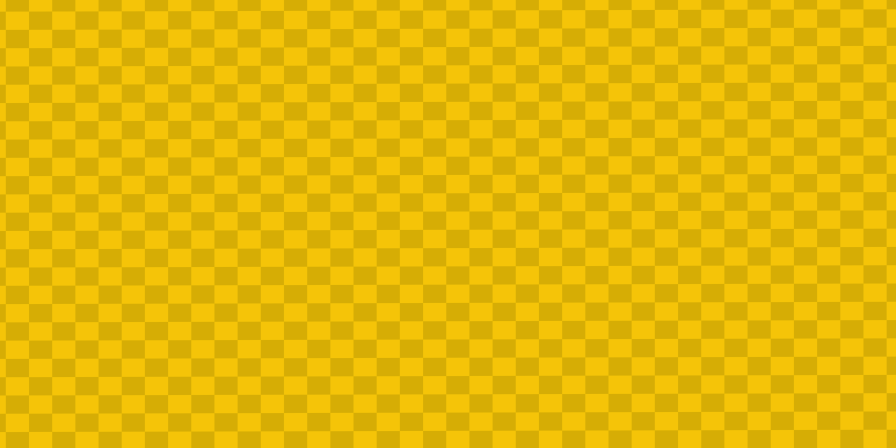
A WebGL 1 fragment shader for this pattern:

```glsl
precision highp float;

uniform vec2 u_resolution;

const vec3 DARK_GOLD = vec3(0.84, 0.68, 0.02);
const vec3 BRIGHT_GOLD = vec3(0.96, 0.77, 0.03);

// Lengths are in canvas heights
const vec2 CELL_SIZE = vec2(0.05174, 0.0408);
const vec2 GRID_ORIGIN = vec2(0.013, 0.974);
const float ROW_SLOPE = 0.0026;
const float EDGE_SOFTNESS = 0.0012;

// Alternates between +1 and -1 in each unit, with softened steps
vec2 squareWave(vec2 t, vec2 halfEdge) {
  vec2 side = 1.0 - 2.0 * mod(floor(t), 2.0);
  vec2 edgeDistance = abs(fract(t + 0.5) - 0.5);
  return side * clamp(edgeDistance / halfEdge, 0.0, 1.0);
}

// Grid coordinates, counted rightward and downward, with rows gently rising
vec2 gridCoords(vec2 p, vec2 origin, vec2 cellSize, float slope) {
  vec2 offset = vec2(p.x - origin.x, origin.y + slope * p.x - p.y);
  return offset / cellSize;
}

// 0 on dark cells, 1 on bright cells
float checker(vec2 cell, vec2 halfEdge) {
  vec2 wave = squareWave(cell, halfEdge);
  return 0.5 + 0.5 * wave.x * wave.y;
}

void main() {
  vec2 p = gl_FragCoord.xy / u_resolution.y;
  float halfEdge = max(0.5 / u_resolution.y, EDGE_SOFTNESS);

  vec2 cell = gridCoords(p, GRID_ORIGIN, CELL_SIZE, ROW_SLOPE);
  float brightness = checker(cell, halfEdge / CELL_SIZE);

  gl_FragColor = vec4(mix(DARK_GOLD, BRIGHT_GOLD, brightness), 1.0);
}
```
